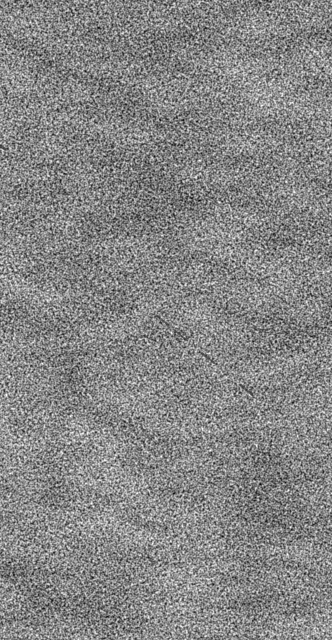
Give the GLSL for this texture, as a Shadertoy shader.

```glsl
// Fine grey film grain over faint sideways mottling, with a broken dark diagonal scratch.

const float TAU = 6.28319;
const float MEAN_GREY = 0.53;
const float SCRATCH_GREY = 0.12;

float hash(vec2 cell) {
    vec3 q = fract(cell.xyx * 0.1031);
    q += dot(q, q.yzx + 33.33);
    return fract((q.x + q.y) * q.z);
}

mat2 rotation(float angle) {
    float c = cos(angle), s = sin(angle);
    return mat2(c, s, -s, c);
}

float cornerSlope(vec2 cell, vec2 offset) {
    float angle = TAU * hash(cell);
    return dot(vec2(cos(angle), sin(angle)), offset);
}

float gradientNoise(vec2 p) {
    vec2 cell = floor(p);
    vec2 f = p - cell;
    vec2 blend = f * f * f * (f * (f * 6.0 - 15.0) + 10.0);
    vec2 e = vec2(1.0, 0.0);
    float low = mix(cornerSlope(cell, f), cornerSlope(cell + e, f - e), blend.x);
    float high = mix(cornerSlope(cell + e.yx, f - e.yx),
                     cornerSlope(cell + e.xx, f - e.xx), blend.x);
    return mix(low, high, blend.y);
}

// Noise on a turned and stretched lattice
float layer(vec2 p, vec2 frequency, float angle, float offset) {
    return gradientNoise(rotation(angle) * p * frequency + offset);
}

float grain(vec2 p) {
    return 0.41 * layer(p, vec2(343.0), 0.47, 611.0)
         + 0.37 * layer(p, vec2(247.0), 1.13, 437.0)
         + 0.22 * layer(p, vec2(161.0), 0.81, 283.0);
}

float mottle(vec2 p) {
    return 0.09 * layer(p, vec2(3.0, 5.0), 0.15, 31.0)
         + 0.10 * layer(p, vec2(9.0, 23.0), 0.12, 57.0)
         + 0.09 * layer(p, vec2(24.0, 54.0), -0.08, 93.0);
}

float segmentDistance(vec2 p, vec2 a, vec2 b) {
    vec2 ab = b - a;
    float t = clamp(dot(p - a, ab) / dot(ab, ab), 0.0, 1.0);
    return length(p - a - ab * t);
}

// Soft dash centred on a point
float dash(vec2 p, vec2 centre, vec2 halfSpan, float width) {
    float d = segmentDistance(p, centre - halfSpan, centre + halfSpan);
    return 1.0 - smoothstep(width * 0.4, width * 1.6, d);
}

// Unevenly spaced dashes along one line
float scratch(vec2 p, vec2 start, vec2 end) {
    float cover = 0.0;
    for (int i = 0; i < 4; i++) {
        float k = float(i);
        float along = 0.055 + 0.27 * k - 0.12 * sin(k);
        vec2 halfSpan = (end - start) * (0.045 + 0.02 * hash(vec2(k, 7.0)));
        float width = 0.0013 + 0.0006 * hash(vec2(k, 19.0));
        cover = max(cover, dash(p, mix(start, end, along), halfSpan, width));
    }
    return cover;
}

void mainImage(out vec4 fragColor, in vec2 fragCoord) {
    vec2 p = fragCoord / iResolution.y;

    // Broad tone and grain
    float grey = MEAN_GREY + 0.03 * (0.5 - p.y) + mottle(p) + grain(p);

    // Main scratch and a small nick at the left edge
    float mark = scratch(p, vec2(0.245, 0.507), vec2(0.410, 0.370));
    mark = max(mark, dash(p, vec2(0.003, 0.770), vec2(0.005, -0.003), 0.002));
    grey = mix(grey, SCRATCH_GREY + 0.25 * grey, 0.85 * mark);

    fragColor = vec4(vec3(clamp(grey, 0.0, 1.0)), 1.0);
}
```
